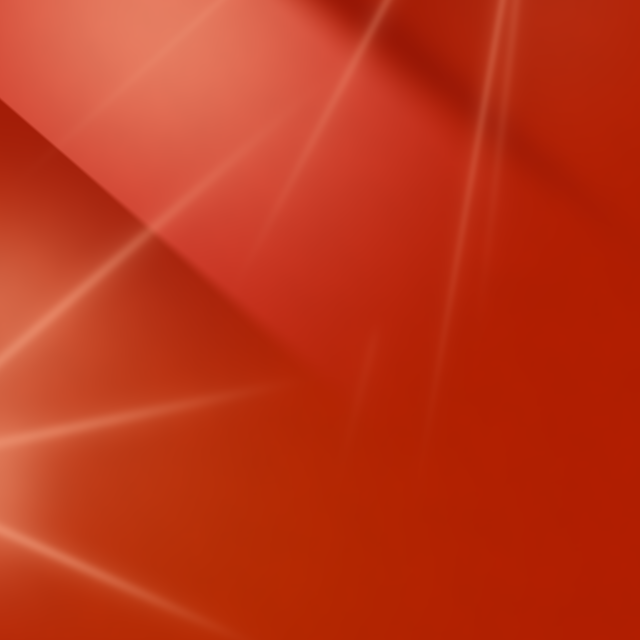
Give the GLSL for this background, as a WebGL 1 fragment shader.

```glsl
precision highp float;

uniform vec2 u_resolution;

const vec3 BASE = vec3(0.69, 0.115, 0.005);
const vec3 EMBER = vec3(0.71, 0.17, 0.0);
const vec3 CRIMSON = vec3(0.80, 0.19, 0.14);
const vec3 SHADOW = vec3(0.56, 0.075, 0.02);
const vec3 PEACH = vec3(0.95, 0.62, 0.49);

float bell(float x, float width) {
  float k = x / width;
  return exp(-k * k);
}

float blob(vec2 p, vec2 center, vec2 size) {
  vec2 k = (p - center) / size;
  return exp(-dot(k, k));
}

// Beam that is brightest at "from" and fades out towards "to"
float ray(vec2 p, vec2 from, vec2 to, float width) {
  vec2 axis = to - from;
  float len = length(axis);
  vec2 dir = axis / len;
  vec2 q = p - from;
  float along = dot(q, dir) / len;
  float across = q.x * dir.y - q.y * dir.x;
  float core = 0.65 * bell(across, width) + 0.35 * bell(across, width * 2.8);
  float fade = 1.0 - smoothstep(0.0, 1.0, along);
  return core * fade * smoothstep(-0.25, 0.0, along);
}

// Soft mottling from layered, turned sines
float mottle(vec2 p) {
  float sum = 0.0;
  float gain = 0.5;
  for (int i = 0; i < 4; i++) {
    p = mat2(0.8, 0.6, -0.6, 0.8) * p * 1.9 + 1.7;
    sum += gain * sin(p.x + sin(p.y * 1.3)) * sin(p.y);
    gain *= 0.6;
  }
  return sum;
}

// Lit band between the two diagonal folds; f crosses it, s follows it
vec3 bandColor(vec3 ground, float f, float s) {
  float red = 1.0 - smoothstep(0.3, 0.85, s);
  vec3 color = mix(ground, CRIMSON, red * 0.9);
  float glow = blob(vec2(f, s), vec2(0.25, 0.1), vec2(0.26, 0.31));
  return mix(color, PEACH, 0.70 * glow);
}

// Lower left panel with light entering from the left side
vec3 lowerColor(vec3 ground, vec2 p, float f, float s) {
  float shade = smoothstep(-0.20, 0.0, f) * (1.0 - smoothstep(0.3, 0.72, s));
  vec3 color = mix(ground, SHADOW, 0.5 * shade);
  float core = 0.45 * blob(p, vec2(-0.02, 0.24), vec2(0.09, 0.13));
  float upper = 0.36 * blob(p, vec2(-0.02, 0.53), vec2(0.17, 0.14));
  float haze = 0.25 * blob(p, vec2(0.0, 0.38), vec2(0.32, 0.30));
  return mix(color, PEACH, core + upper + haze);
}

// Upper right panel, faintly lit from above
vec3 cornerColor(vec3 ground, vec2 p, float s) {
  vec3 color = mix(ground, SHADOW, 0.35 * (1.0 - smoothstep(0.35, 0.75, s)));
  return mix(color, PEACH, 0.11 * blob(p, vec2(0.86, 1.02), vec2(0.18, 0.22)));
}

float beams(vec2 p) {
  float light = 0.0;
  // Fan from the left
  light += 0.62 * ray(p, vec2(0.0, 0.437), vec2(0.56, 0.92), 0.010);
  light += 0.60 * ray(p, vec2(0.0, 0.308), vec2(0.52, 0.415), 0.011);
  light += 0.65 * ray(p, vec2(0.0, 0.173), vec2(0.46, -0.036), 0.010);
  // Shafts from the top
  light += 0.24 * ray(p, vec2(0.345, 1.0), vec2(0.0, 0.69), 0.007);
  light += 0.36 * ray(p, vec2(0.605, 1.0), vec2(0.34, 0.50), 0.008);
  light += 0.34 * ray(p, vec2(0.785, 1.0), vec2(0.642, 0.18), 0.007);
  light += 0.20 * ray(p, vec2(0.807, 1.0), vec2(0.74, 0.42), 0.008);
  light += 0.07 * ray(p, vec2(0.58, 0.453), vec2(0.52, 0.22), 0.009);
  return light;
}

void main() {
  vec2 p = gl_FragCoord.xy / u_resolution;

  // Fold coordinates measured from the left end of the lower fold
  vec2 q = p - vec2(0.0, 0.846);
  float f = dot(q, vec2(0.655, 0.755));
  float s = dot(q, vec2(0.755, -0.655));

  vec3 ground = mix(BASE, EMBER, 0.8 * blob(p, vec2(0.33, 0.12), vec2(0.38, 0.34)));

  // Panels, with folds that soften along their length
  float blur = 0.003 + 0.022 * smoothstep(0.1, 0.8, s);
  vec3 color = mix(lowerColor(ground, p, f, s), bandColor(ground, f, s),
                   smoothstep(-blur, blur, f));
  color = mix(color, cornerColor(ground, p, s), smoothstep(0.385, 0.48, f));

  // Dark crease under the upper fold
  float crease = bell(f - 0.476, 0.032) * (1.0 - smoothstep(0.4, 1.05, s));
  color = mix(color, SHADOW, 0.6 * crease);

  color = mix(color, PEACH, clamp(beams(p), 0.0, 1.0));
  color *= 1.0 + 0.012 * mottle(p * 14.0);
  gl_FragColor = vec4(color, 1.0);
}
```
